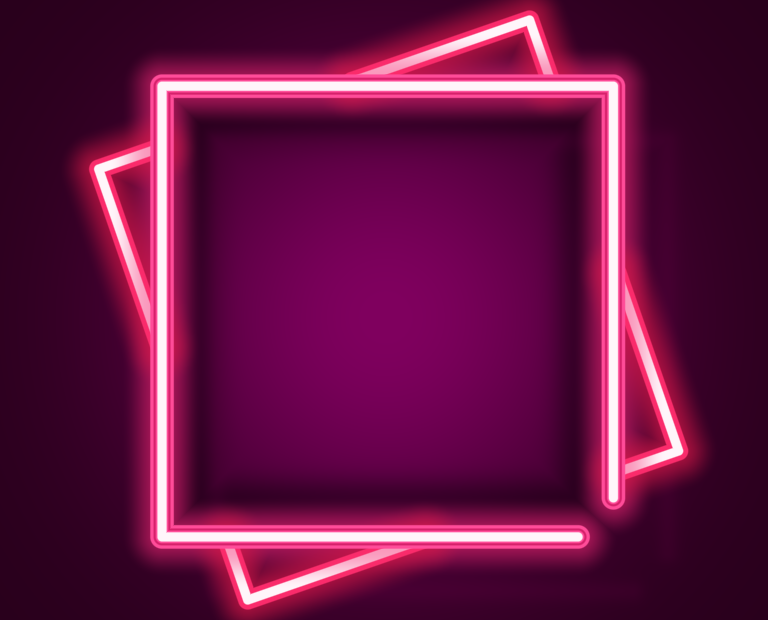
Write a WebGL 2 fragment shader that draws this background.

```glsl
#version 300 es
precision highp float;

uniform vec2 u_resolution;
out vec4 fragColor;

// Layout, in units of the canvas height, centred
const vec2 FRONT_MIN = vec2(-0.358, -0.366);
const vec2 FRONT_MAX = vec2(0.370, 0.361);
const float RIGHT_END = -0.303;
const float BOTTOM_END = 0.313;
const vec2 BACK_CENTRE = vec2(0.0075, 0.0);
const float BACK_HALF = 0.3677;
const float BACK_ANGLE = 0.333;
const float LONG_ARM = 0.303;
const float SHORT_ARM = 0.102;
const vec2 ECHO_SHIFT = vec2(0.088, -0.088);

// Tube sizes
const float CORE = 0.0075;
const float FRONT_RADIUS = 0.0190;
const float BACK_RADIUS = 0.0155;
const float GLOW_REACH = 0.066;

// Colours
const vec3 WALL_EDGE = vec3(0.155, 0.0, 0.105);
const vec3 WALL_CENTRE = vec3(0.50, 0.0, 0.37);
const vec3 ECHO = vec3(0.45, 0.0, 0.30);
const vec3 FRONT_GLOW = vec3(0.76, 0.11, 0.38);
const vec3 BACK_GLOW = vec3(0.84, 0.09, 0.28);
const vec3 FRONT_RIM = vec3(1.0, 0.30, 0.60);
const vec3 FRONT_GROOVE = vec3(0.84, 0.13, 0.42);
const vec3 BACK_RIM = vec3(0.98, 0.17, 0.42);
const vec3 CORE_WHITE = vec3(1.0, 0.96, 0.98);
const vec3 CORE_SHADED = vec3(0.98, 0.60, 0.74);

float segment(vec2 p, vec2 a, vec2 b) {
    vec2 ab = b - a;
    return length(p - a - ab * clamp(dot(p - a, ab) / dot(ab, ab), 0.0, 1.0));
}

// Upright square, open at its lower right corner
float frontPath(vec2 p) {
    vec2 topLeft = vec2(FRONT_MIN.x, FRONT_MAX.y);
    float upper = min(segment(p, topLeft, FRONT_MAX),
                      segment(p, FRONT_MAX, vec2(FRONT_MAX.x, RIGHT_END)));
    float lower = min(segment(p, topLeft, FRONT_MIN),
                      segment(p, FRONT_MIN, vec2(BOTTOM_END, FRONT_MIN.y)));
    return min(upper, lower);
}

// Four corners of the tilted square, each with a long and a short arm
float backPath(vec2 p) {
    float c = cos(BACK_ANGLE), s = sin(BACK_ANGLE);
    vec2 q = p - BACK_CENTRE;
    q = vec2(c * q.x + s * q.y, c * q.y - s * q.x);
    vec2 corner = vec2(BACK_HALF);
    float d = 1.0;
    for (int i = 0; i < 4; i++) {
        d = min(d, segment(q, corner, corner - vec2(LONG_ARM, 0.0)));
        d = min(d, segment(q, corner, corner - vec2(0.0, SHORT_ARM)));
        q = vec2(q.y, -q.x);
    }
    return d;
}

// Antialiased coverage of a tube of radius r
float cover(float d, float r) {
    float aa = 0.9 / u_resolution.y;
    return 1.0 - smoothstep(r - aa, r + aa, d);
}

float halo(float d, float radius) {
    return 1.0 - smoothstep(radius * 0.4, GLOW_REACH, d);
}

void main() {
    vec2 p = (gl_FragCoord.xy - 0.5 * u_resolution) / u_resolution.y;
    float front = frontPath(p);
    float back = backPath(p);

    // Wall with a radial light
    vec2 fromLight = p - vec2(0.003, -0.012);
    vec3 col = mix(WALL_EDGE, WALL_CENTRE, exp(-6.5 * dot(fromLight, fromLight)));

    // Dark band just inside the front square
    vec2 inset = min(p - FRONT_MIN, FRONT_MAX - p);
    float inside = min(inset.x, inset.y);
    float band = (inside - 0.062) / 0.035;
    col *= 1.0 - 0.36 * exp(-band * band) * step(0.0, inside);

    // Faint shifted echo of the front square
    float echo = frontPath(p - ECHO_SHIFT) / 0.018;
    col = mix(col, ECHO, 0.13 * exp(-echo * echo));

    // Light spilling from both tubes
    col = mix(col, FRONT_GLOW, 0.78 * halo(front, FRONT_RADIUS));
    col = mix(col, BACK_GLOW, 0.68 * halo(back, BACK_RADIUS));

    // Back tube, shaded where it passes under the front one
    vec3 backCore = mix(CORE_SHADED, CORE_WHITE, smoothstep(0.02, 0.085, front));
    col = mix(col, BACK_RIM, cover(back, BACK_RADIUS));
    col = mix(col, backCore, cover(back, CORE));

    // Front tube: rim, groove and core
    col = mix(col, FRONT_RIM, cover(front, FRONT_RADIUS));
    col = mix(col, FRONT_GROOVE, cover(front, FRONT_RADIUS * 0.72));
    col = mix(col, FRONT_RIM, cover(front, CORE * 1.35));
    col = mix(col, CORE_WHITE, cover(front, CORE));

    fragColor = vec4(col, 1.0);
}
```
